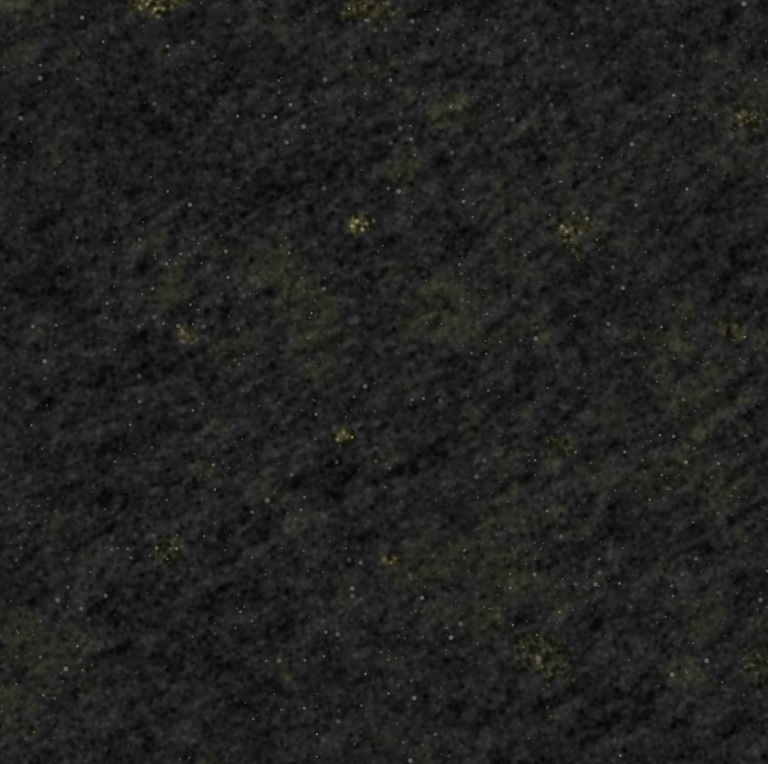
Write a Shadertoy shader that draws this texture.

```glsl
vec3 hash(vec2 cell) {
    vec3 q = fract(cell.xyx * vec3(.1031, .1030, .0973));
    q += dot(q, q.yxz + 33.33);
    return fract((q.xxy + q.yzz) * q.zyx);
}

// Cellular noise: soft bumps of random height around jittered cell points
float bumps(vec2 p) {
    vec2 cell = floor(p);
    float sum = 0.;
    for (int y = -1; y <= 1; y++)
    for (int x = -1; x <= 1; x++) {
        vec2 c = cell + vec2(x, y);
        vec3 h = hash(c);
        vec2 d = p - c - h.xy;
        float k = max(0., 1. - dot(d, d));
        sum += k * k * k * (2. * h.z - 1.);
    }
    return sum;
}

// Slate layers, stretched along a rising diagonal
float slateHeight(vec2 p) {
    vec2 q = mat2(.85, -.53, .53, .85) * p;
    return bumps(q * vec2(11, 26) + 7.)
         + .6 * bumps(q * vec2(26, 55) + 31.)
         + .4 * bumps(q * vec2(60, 110) + 53.);
}

// Small bright mineral grains, one per occupied cell
float specks(vec2 p, float density) {
    vec2 cell = floor(p);
    vec3 h = hash(cell + 91.);
    vec3 g = hash(cell + 417.);
    float radius = mix(.1, .24, g.x * g.x);
    float dist = length(fract(p) - .25 - .5 * h.xy);
    return step(h.z, density) * mix(.25, 1., g.y)
         * (1. - smoothstep(radius * .4, radius + .06, dist));
}

void mainImage(out vec4 fragColor, in vec2 fragCoord) {
    vec2 uv = fragCoord / iResolution.y;

    // Tonal layers, from broad clouds to fine grain
    float cloud = bumps(uv * 6. + 3.);
    float mottle = bumps(uv * 19. + 11.);
    float clump = bumps(uv * 45. + 23.);
    float grit = bumps(uv * 90. + 37.);
    float grain = bumps(uv * 170. + 59.);

    // Relief lit from the upper left
    vec2 warped = uv + .008 * vec2(mottle, cloud);
    vec2 toLight = vec2(-.0016, .0026);
    float relief = slateHeight(warped - toLight) - slateHeight(warped + toLight);
    float roughness = clamp(.95 + .6 * bumps(uv * 4. + 71.), .5, 1.4);

    float tone = .125 + .06 * relief * roughness + .018 * cloud
               + .02 * mottle + .028 * clump + .03 * grit + .05 * grain;
    float warmth = smoothstep(.05, .9, .6 * cloud + .6 * mottle + .5 * clump);
    vec3 color = max(tone, .035)
               * mix(vec3(.985, 1., 1.03), vec3(1.06, 1.05, .84), warmth);

    // Ragged lichen patches of varied size and strength
    float lichen = 0.;
    float crust = 0.;
    for (int i = 0; i < 13; i++) {
        vec3 h = hash(vec2(i, 5));
        vec2 center = fract(vec2(.45, .43) + float(i) * vec2(.7549, .5698));
        float radius = mix(.016, .05, h.x * h.x);
        vec2 d = (uv - center) * vec2(.85, 1.1) / radius;
        float edge = length(d) + .45 * clump + .4 * grit + .25 * mottle;
        float body = 1. - smoothstep(.35, 1.15, edge);
        lichen = max(lichen, body * mix(.45, 1., h.y));
        float core = length(d + vec2(.35, 0.)) + .5 * grit;
        crust = max(crust, (1. - smoothstep(.1, .8, core)) * h.y);
    }
    float flake = .5 * grit + .7 * grain + .45 * crust;
    vec3 lichenColor = mix(vec3(.11, .105, .04), vec3(.31, .3, .18),
                           smoothstep(-.4, .5, flake));
    lichenColor = mix(lichenColor, vec3(.6, .57, .42), smoothstep(.4, 1., flake));
    color = mix(color, lichenColor, lichen * .85);

    // Pale specks, denser on lighter ground and inside lichen
    float density = clamp(.09 + .09 * cloud + .08 * mottle + .4 * lichen, .02, .5);
    float speck = max(specks(uv * 62., density),
                      .6 * specks(uv * 105. + 17., density));
    vec3 speckColor = mix(vec3(.46, .46, .43), vec3(.62, .59, .4), lichen);
    color = mix(color, speckColor, speck * .8);

    fragColor = vec4(color, 1.);
}
```
